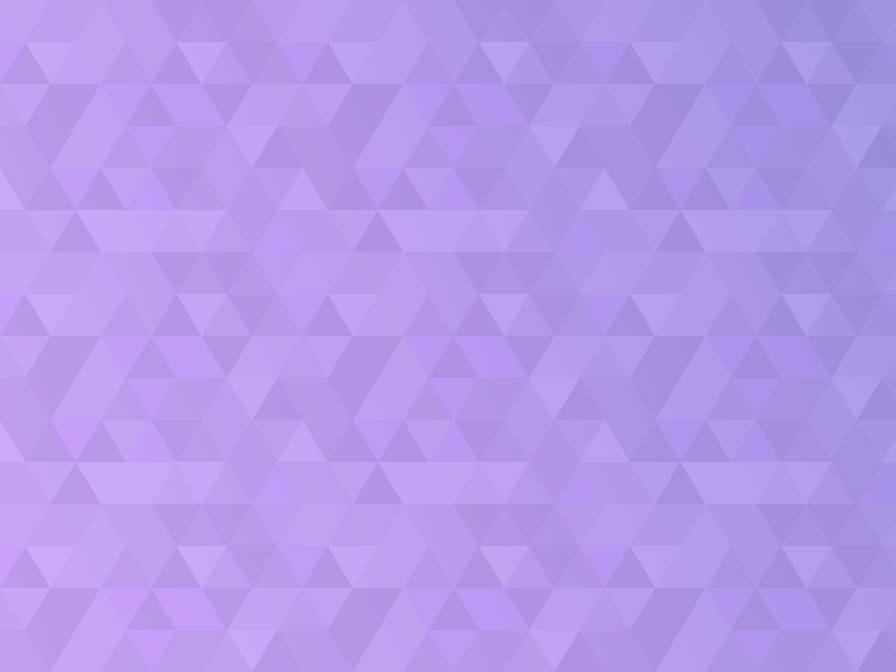
Reproduce this background procedurally as a WebGL 2 fragment shader.

```glsl
#version 300 es
precision highp float;
// Triangle mosaic: 16 rows of flat triangles tinted over a lilac to periwinkle gradient.
// Two slanted coordinates number the triangles; a hash wrapped every 6 x 6 bases
// picks each tint, so the same patch of shades tiles the canvas.

uniform vec2 u_resolution;
out vec4 fragColor;

float hash(vec2 p) {
    vec3 q = fract(vec3(p.xyx) * 0.1031);
    q += dot(q, q.yzx + 33.33);
    return fract((q.x + q.y) * q.z);
}

// Column and row of the triangle, wrapped to the repeating patch.
vec2 triangleCell(vec2 p) {
    float column = floor(p.x - 0.5 * p.y) + floor(p.x + 0.5 * p.y);
    return mod(vec2(column, floor(p.y)), vec2(12.0, 6.0));
}

// Grey veil of a triangle: x is its level, y its opacity.
vec2 triangleVeil(vec2 cell) {
    float level = mix(0.40, 0.93, floor(hash(cell + 7.0) * 5.0) / 4.0);
    float opacity = 0.12 * step(0.1, hash(cell + 41.0));
    return vec2(level, opacity);
}

vec3 mosaic(vec2 pixel) {
    vec2 uv = pixel / u_resolution;

    // Gradient from lower left to upper right, staying lilac a little longer
    vec3 lilac = vec3(0.795, 0.632, 0.99);
    vec3 periwinkle = vec3(0.62, 0.56, 0.90);
    float blend = pow(clamp(0.75 * uv.x + 0.25 * uv.y, 0.0, 1.0), 1.15);
    vec3 base = mix(lilac, periwinkle, blend);

    // Triangles, with rows counted down from the top edge
    float aspect = u_resolution.x / u_resolution.y;
    vec2 grid = vec2(uv.x * aspect * 40.0 / 3.0, (1.0 - uv.y) * 16.0);
    vec2 veil = triangleVeil(triangleCell(grid));
    return mix(base, vec3(veil.x), veil.y);
}

void main() {
    // Smooth the edges with a 4 x 4 grid of samples per pixel
    vec3 color = vec3(0.0);
    for (int i = 0; i < 16; i++) {
        vec2 offset = (vec2(i % 4, i / 4) + 0.5) / 4.0 - 0.5;
        color += mosaic(gl_FragCoord.xy + offset);
    }
    fragColor = vec4(color / 16.0, 1.0);
}
```
